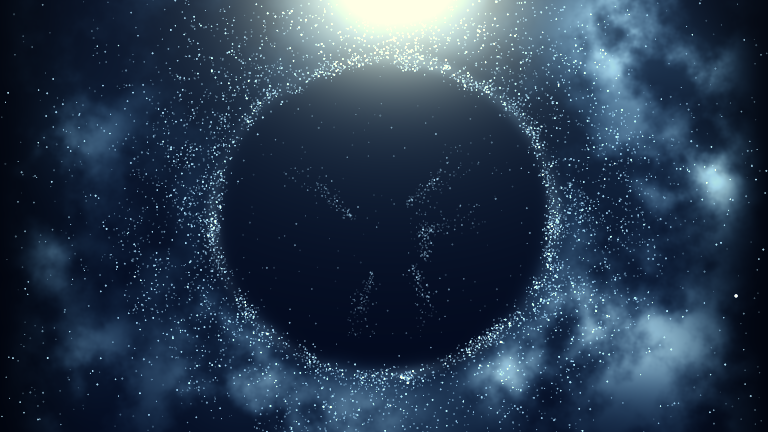
This background is drawn by a Shadertoy shader. Its source:

```glsl
// A halo of glittering dust around a dark hollow, lit by a warm glow from above.
// Clouds are fractal noise inside soft blobs; dust is jittered dots on rotated
// grids, each dot kept or dropped by a density field (ring, spokes, scatter).
#define CENTER vec2(0.889, 0.498)
#define RING_RADII vec2(0.392, 0.362)
#define GLOW_POS vec2(0.92, 1.04)
#define GLOW_SIZE vec2(0.27, 0.20)
#define DUST_LAYERS 10
#define DUST_SIZE 0.0024
#define CLOUD_GAIN 1.25
#define NIGHT vec3(0.006, 0.032, 0.110)
#define HAZE vec3(0.17, 0.21, 0.20)
#define WARM vec3(1.00, 0.98, 0.78)
#define CLOUD vec3(0.40, 0.55, 0.60)
#define DUST vec3(0.70, 0.86, 0.88)

// Cloud blobs: position, radius, strength
const vec4 BLOBS[12] = vec4[12](
    vec4(1.45, 0.92, 0.13, 1.15), vec4(1.62, 0.84, 0.08, 0.70),
    vec4(1.66, 0.59, 0.10, 0.80), vec4(1.50, 0.61, 0.17, 0.50),
    vec4(1.36, 0.25, 0.15, 0.75), vec4(1.56, 0.20, 0.14, 0.55),
    vec4(1.16, 0.14, 0.08, 0.75), vec4(0.55, 0.15, 0.16, 0.65),
    vec4(0.20, 0.16, 0.11, 0.40), vec4(0.16, 0.69, 0.14, 0.42),
    vec4(0.11, 0.39, 0.07, 0.42), vec4(0.85, 0.03, 0.16, 0.45));
// Inner dust spokes: bright root, faint tip
const vec4 SPOKES[6] = vec4[6](
    vec4(0.815, 0.498, 0.70, 0.60), vec4(0.944, 0.530, 1.06, 0.62),
    vec4(0.985, 0.400, 0.98, 0.50), vec4(0.975, 0.460, 1.08, 0.50),
    vec4(0.860, 0.365, 0.82, 0.24), vec4(0.957, 0.385, 1.00, 0.26));
// Dense knots on the ring: angle, width, strength
const vec3 KNOTS[7] = vec3[7](
    vec3(0.03, 0.22, 1.0), vec3(3.19, 0.24, 0.8), vec3(-1.42, 0.16, 0.8), vec3(-2.30, 0.12, 0.6),
    vec3(1.29, 0.20, 0.5), vec3(0.70, 0.25, 0.5), vec3(-0.92, 0.16, 0.5));

vec3 hash3(vec2 p) {
    vec3 q = fract(p.xyx * vec3(0.1031, 0.1030, 0.0973));
    q += dot(q, q.yxz + 33.33);
    return fract((q.xxy + q.yzz) * q.zyx);
}
float noise(vec2 p) {
    vec2 i = floor(p), f = fract(p);
    f = f * f * (3.0 - 2.0 * f);
    return mix(mix(hash3(i).x, hash3(i + vec2(1, 0)).x, f.x),
               mix(hash3(i + vec2(0, 1)).x, hash3(i + vec2(1, 1)).x, f.x), f.y);
}
float fbm(vec2 p) {
    float sum = 0.0, amp = 0.5;
    for (int i = 0; i < 5; i++, amp *= 0.48) {
        sum += amp * noise(p);
        p = mat2(0.8, 0.6, -0.6, 0.8) * p * 2.03 + 17.3;
    }
    return sum;
}
float gauss(vec2 v) { return exp(-dot(v, v)); }

float ringKnots(vec2 dir) {
    float sum = 0.0;
    for (int i = 0; i < 7; i++) {
        vec2 knot = vec2(cos(KNOTS[i].x), sin(KNOTS[i].x));
        sum += KNOTS[i].z * gauss((dir - knot) / KNOTS[i].y);
    }
    return sum;
}
// Chance that a dust grain lives at p
float dustDensity(vec2 p) {
    vec2 v = (p - CENTER) / RING_RADII;
    float rho = length(v);
    vec2 dir = v / max(rho, 0.001);
    float q = rho - 1.0 + 0.08 * (noise(dir * 6.0 + 40.0) - 0.5);
    float clump = smoothstep(0.15, 0.8, noise(p * 32.0));
    float outside = smoothstep(-0.03, 0.05, q);

    float density = gauss(vec2(q / (q < 0.0 ? 0.045 : 0.08))) * (0.06 + 0.28 * clump);
    density += gauss(vec2(q / 0.045)) * ringKnots(dir) * (0.2 + 0.5 * clump);
    density += outside * exp(-q * 3.5) * 0.22 * clump * smoothstep(0.2, 0.7, noise(p * 7.0));
    density += outside * (1.0 - smoothstep(0.45, 0.75, q)) * 0.03 + 0.005;
    for (int i = 0; i < 6; i++) {
        vec2 root = SPOKES[i].xy, axis = SPOKES[i].zw - root;
        float t = clamp(dot(p - root, axis) / dot(axis, axis), 0.0, 1.0);
        float d = length(p - root - axis * t);
        density += 0.8 * gauss(vec2(d / (0.008 + 0.032 * t))) * exp(-2.5 * t);
    }
    return density;
}
// Soft disc around the origin
float disc(vec2 offset, float radius) {
    float soft = max(0.5 / iResolution.y, radius * 0.35);
    return 1.0 - smoothstep(radius - soft, radius + soft, length(offset));
}

void mainImage(out vec4 fragColor, in vec2 fragCoord) {
    vec2 p = (fragCoord - 0.5 * iResolution.xy) / iResolution.y + vec2(0.889, 0.5);
    vec2 v = (p - CENTER) / RING_RADII;
    float rho = length(v), sideX = abs(p.x - CENTER.x);
    // Night sky, haze and overhead light
    vec3 col = NIGHT * (1.0 - 0.5 * smoothstep(0.6, 0.9, sideX));
    col += HAZE * gauss((p - GLOW_POS) / vec2(0.52, 0.40));
    col += vec3(0.02, 0.04, 0.05) * gauss((p - CENTER - vec2(0.0, 0.2)) / vec2(0.65, 0.4));
    // Clouds: dim parts are bluer, bright parts paler
    float body = 0.13;
    for (int i = 0; i < 12; i++) body += BLOBS[i].w * gauss((p - BLOBS[i].xy) / BLOBS[i].z);
    float puff = 0.18 + 0.82 * smoothstep(0.26, 0.70, fbm(p * 8.5 + 3.0));
    float fade = smoothstep(0.85, 1.2, rho) * (1.0 - smoothstep(0.76, 0.91, sideX));
    float cloud = CLOUD_GAIN * body * puff * fade;
    col += CLOUD * cloud * mix(vec3(0.55, 0.8, 1.0), vec3(1.25, 1.15, 1.08), min(cloud, 1.0));
    col += WARM * gauss((p - GLOW_POS) / GLOW_SIZE);
    // Ring sheen and dust layers
    float sheen = 0.05 + 0.15 * ringKnots(v / max(rho, 0.001));
    col += DUST * sheen * gauss(vec2((rho - 1.01) / 0.06));
    for (int i = 0; i < DUST_LAYERS; i++) {
        float k = float(i), a = 0.7 * k + 0.3, cell = 0.0075 + 0.0007 * k;
        mat2 turn = mat2(cos(a), sin(a), -sin(a), cos(a));
        vec2 g = turn * p / cell + 200.0, id = floor(g);
        vec3 h = hash3(id + 71.0 * k), look = hash3(id + 500.0 + 37.0 * k);
        float alive = step(h.z, dustDensity((id + 0.5 - 200.0) * cell * turn));
        float grain = disc((fract(g) - 0.3 - 0.4 * h.xy) * cell, DUST_SIZE * mix(0.45, 1.0, look.x));
        float inner = mix(0.5, 1.0, smoothstep(0.8, 0.95, rho));
        col += DUST * alive * grain * inner * mix(0.2, 0.95, look.y * look.y);
    }
    // Sparse stars
    vec2 s = p / 0.12;
    vec3 star = hash3(floor(s) + 90.0);
    col += DUST * disc((fract(s) - 0.2 - 0.6 * star.xy) * 0.12, 0.0017) * step(star.z, 0.16);
    col += disc(p - vec2(1.704, 0.315), 0.004);
    fragColor = vec4(min(col, vec3(1.0, 1.0, 0.90)), 1.0);
}
```
